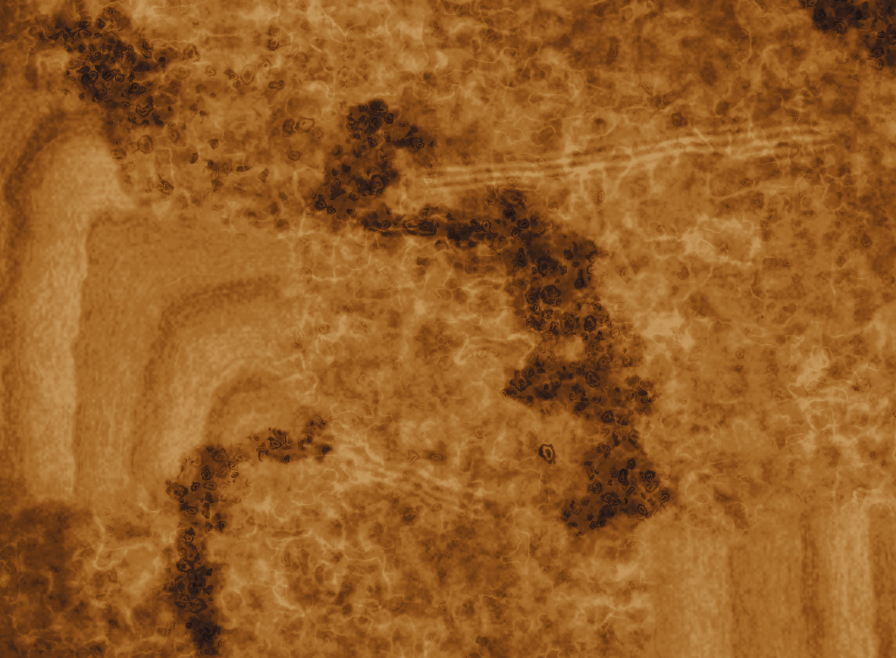
Give the GLSL for this texture, as a Shadertoy shader.

```glsl
// Polished burl veneer: curly amber grain with pale veins, crossed by dark
// clusters of ringed eyes and broken by areas of smooth banded wood.
// Every layer shifts one tone value, which a colour ramp turns into wood.

const vec3 CHAR = vec3(0.12, 0.08, 0.07);
const vec3 BARK = vec3(0.22, 0.13, 0.09);
const vec3 UMBER = vec3(0.40, 0.21, 0.07);
const vec3 RUST = vec3(0.56, 0.31, 0.09);
const vec3 AMBER = vec3(0.65, 0.41, 0.15);
const vec3 HONEY = vec3(0.76, 0.58, 0.34);

// Dark clusters: line from xy to zw, in units of the canvas height
const int CLUSTERS = 12;
const vec4 clusterLine[CLUSTERS] = vec4[](
    vec4(.13, .92, .20, .85), vec4(.55, .81, .63, .78), vec4(.56, .76, .52, .68),
    vec4(.58, .67, .76, .64), vec4(.76, .65, .86, .59), vec4(.83, .57, .92, .50),
    vec4(.85, .42, .95, .38), vec4(.93, .34, .95, .24), vec4(.87, .22, .97, .22),
    vec4(.29, .31, .46, .34), vec4(.30, .27, .30, .03), vec4(1.28, .99, 1.37, .95));
const float clusterRadius[CLUSTERS] = float[](
    .085, .04, .045, .03, .065, .06, .065, .06, .035, .03, .05, .06);

float hash(vec2 p) {
    return fract(sin(dot(p, vec2(127.1, 311.7))) * 43758.5453);
}

float noise(vec2 p) {
    vec2 i = floor(p), f = fract(p);
    f = f * f * (3.0 - 2.0 * f);
    return mix(mix(hash(i), hash(i + vec2(1, 0)), f.x),
               mix(hash(i + vec2(0, 1)), hash(i + vec2(1, 1)), f.x), f.y);
}

float fbm(vec2 p) {
    float sum = 0.0, amp = 0.5;
    for (int i = 0; i < 5; i++) {
        sum += amp * noise(p);
        p = mat2(1.6, 1.2, -1.2, 1.6) * p + 7.3;
        amp *= 0.5;
    }
    return sum;
}

vec2 warp(vec2 p, float scale, float amount) {
    return p + amount * (vec2(fbm(p * scale), fbm(p * scale + 31.7)) - 0.5);
}

float segment(vec2 p, vec2 a, vec2 b) {
    vec2 d = b - a;
    return length(p - a - d * clamp(dot(p - a, d) / dot(d, d), 0.0, 1.0));
}

// Distance to the nearest scattered point (x) and its random number (y)
vec2 cells(vec2 p) {
    vec2 base = floor(p), best = vec2(9.0, 0.0);
    for (int j = -1; j <= 1; j++)
    for (int i = -1; i <= 1; i++) {
        vec2 c = base + vec2(i, j);
        float d = length(c + 0.1 + 0.8 * vec2(hash(c), hash(c + 17.0)) - p);
        if (d < best.x) best = vec2(d, hash(c + 41.0));
    }
    return best;
}

// Small knots of random strength: a ragged rim around a dark pith
float eyes(vec2 p, float scale, float share) {
    vec2 c = cells(warp(p, scale * 1.7, 0.8 / scale) * scale);
    float r = mix(0.08, 0.38, fract(c.y * 7.0));
    float rim = 1.0 - smoothstep(0.0, 0.17, abs(c.x - r));
    float pith = 1.0 - smoothstep(0.04, 0.22, c.x);
    float strength = mix(0.35, 1.0, fract(c.y * 23.0)) * step(1.0 - share, c.y);
    return max(rim * (0.4 + 0.9 * noise(p * scale * 3.0)), pith) * strength;
}

float veins(vec2 p, float scale) {
    float ridge = abs(2.0 * noise(warp(p, scale * 0.7, 1.6 / scale) * scale) - 1.0);
    return 1.0 - smoothstep(0.0, 0.4, ridge);
}

float clusterDensity(vec2 p) {
    float density = 0.0;
    for (int i = 0; i < CLUSTERS; i++) {
        float d = segment(p, clusterLine[i].xy, clusterLine[i].zw);
        density = max(density, 1.0 - smoothstep(0.1, 1.6, d / clusterRadius[i]));
    }
    return density;
}

float burlTone(vec2 p) {
    float tone = 0.64 + 0.42 * (fbm(p * 4.0) - 0.5);
    tone += 0.5 * (fbm(warp(p, 20.0, 0.04) * 42.0) - 0.5);
    tone += 0.15 * veins(p, 32.0) * smoothstep(0.3, 0.6, noise(p * 11.0));
    tone += 0.11 * veins(p + 5.0, 58.0) * smoothstep(0.3, 0.6, noise(p * 14.0 + 9.0));
    return tone - 0.12 * eyes(p, 42.0, 0.4) - 0.4 * eyes(p + 3.0, 32.0, 0.02);
}

// Growth bands: each fades up to pale and ends on a darker edge
float bandTone(float level, vec2 p) {
    float f = fract(level);
    float band = smoothstep(0.0, 0.6, f) * (1.0 - smoothstep(0.88, 1.0, f));
    band *= mix(0.5, 1.2, hash(vec2(floor(level), 3.0)));
    float grain = noise(vec2(level * 26.0, p.y * 40.0)) + noise(p * vec2(190.0, 120.0));
    return 0.64 + 0.23 * band + 0.1 * (grain - 1.0) + 0.35 * (fbm(p * 4.0 + 2.0) - 0.5);
}

// Pale sliver of straight grain between two points
float streak(vec2 p, vec2 a, vec2 b, float width) {
    float across = dot(p - a, normalize(vec2(a.y - b.y, b.x - a.x)));
    float lines = 0.6 + 0.4 * sin(across * 380.0 + 6.0 * noise(p * 12.0));
    return (1.0 - smoothstep(0.2, 1.0, segment(p, a, b) / width)) * lines;
}

vec3 woodRamp(float t) {
    vec3 c = mix(CHAR, BARK, smoothstep(-0.1, 0.18, t));
    c = mix(c, UMBER, smoothstep(0.18, 0.4, t));
    c = mix(c, RUST, smoothstep(0.38, 0.58, t));
    c = mix(c, AMBER, smoothstep(0.54, 0.7, t));
    return mix(c, HONEY, smoothstep(0.66, 1.0, t));
}

void mainImage(out vec4 fragColor, in vec2 fragCoord) {
    vec2 p = fragCoord / iResolution.y;
    vec2 q = warp(p, 4.0, 0.16);
    float tone = burlTone(p);

    // Smooth wood: bands bending round a soft corner at left, upright at lower right
    float side = q.x - 0.13, crown = 0.73 - 0.2 * q.x - q.y;
    float bend = 0.5 * (side + crown - sqrt((side - crown) * (side - crown) + 0.012));
    float top = mix(0.88, 0.65, smoothstep(0.08, 0.3, q.x));
    float left = (1.0 - smoothstep(0.38, 0.50, q.x)) * smoothstep(0.24, 0.34, q.y)
               * (1.0 - smoothstep(-0.02, 0.03, q.y - top));
    float right = smoothstep(0.94, 1.06, q.x) * (1.0 - smoothstep(0.16, 0.28, q.y));
    tone = mix(tone, bandTone(bend * 9.0 + 0.9 * fbm(p * 3.0), p) + 0.03, left);
    tone = mix(tone, bandTone(mix(p.x, q.x, 0.35) * 9.0, p) + 0.03, right);

    // Pale slivers
    tone += 0.24 * streak(mix(p, q, 0.4), vec2(0.66, 0.73), vec2(1.22, 0.79), 0.04);
    tone += 0.18 * streak(q, vec2(0.50, 0.35), vec2(0.68, 0.22), 0.045);

    // Brown haze at upper left, then the dark clusters of eyes
    float haze = 1.0 - smoothstep(0.2, 1.1, length((q - vec2(0.36, 0.83)) / vec2(0.34, 0.21)));
    tone -= haze * (1.0 - left) * (0.08 + 0.3 * eyes(p, 33.0, 0.5));
    float density = clusterDensity(warp(p, 12.0, 0.1));
    float dark = smoothstep(0.3, 0.85, density + 1.4 * (fbm(p * 24.0) - 0.5));
    float knots = max(eyes(p, 34.0, 0.9), eyes(p + 8.0, 52.0, 0.8));
    tone -= dark * (0.17 + 0.36 * knots) + 0.1 * density;

    // Dim left edge and fine pores
    tone -= 0.14 * (1.0 - smoothstep(0.0, 0.14, q.x));
    tone += 0.1 * (noise(p * 210.0) - 0.5);
    fragColor = vec4(woodRamp(tone), 1.0);
}
```
